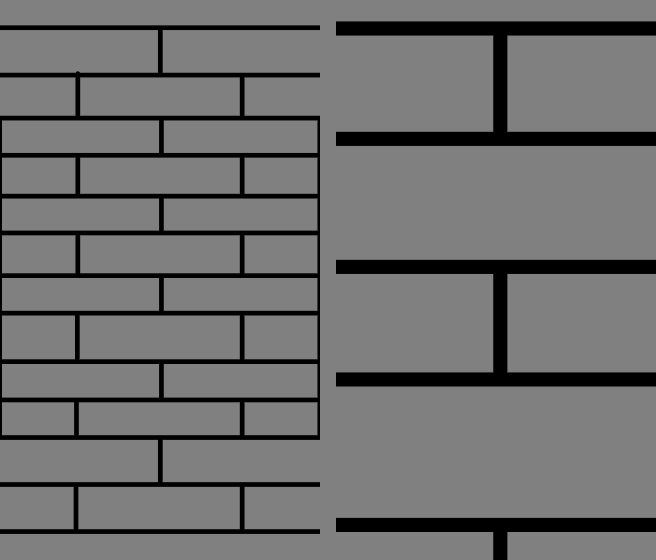
Left, the full canvas; right, a detail of the centre.
Reproduce this pattern procedurally as a Shadertoy shader.

```glsl
#define STONE vec3(0.502)
#define MORTAR vec3(0.0)
#define HALF_LINE 0.0042   // half joint width, in canvas heights
#define MID_JOINT 0.5045   // joint positions, in canvas widths
#define LEFT_JOINT 0.2432
#define RIGHT_JOINT 0.7568
#define LEFT_DRIFT 0.0057  // lean of the left joints in the lower courses
#define MID_SHIFT 0.0035   // offset of the middle joint in the tall courses
#define FRAME_X 0.0012     // how far the side frame sits off the edges

const int BEDS = 13;

// Uneven bed joints, measured down from the top in canvas heights
const float bedY[BEDS] = float[BEDS](
    0.0495, 0.1341, 0.2109, 0.2773, 0.3503, 0.4160, 0.4922,
    0.5592, 0.6458, 0.7142, 0.7813, 0.8652, 0.9492);

// Distance to the nearest bed joint; also finds the course holding y
float bedDistance(float y, out int course) {
    float d = 1.0;
    course = -1;
    for (int i = 0; i < BEDS; i++) {
        d = min(d, abs(y - bedY[i]));
        if (y > bedY[i]) course = i;
    }
    return d;
}

// Distance to the upright joints of one course, in canvas widths
float uprightDistance(float x, int course) {
    if (course < 0 || course >= BEDS - 1) return 1.0;
    bool framed = course >= 2 && course <= 9;
    float d;
    if (course % 2 == 0) {
        d = abs(x - MID_JOINT + (framed ? 0.0 : MID_SHIFT));
    } else {
        float lean = LEFT_DRIFT * smoothstep(5.0, 11.0, float(course));
        d = min(abs(x - LEFT_JOINT + lean), abs(x - RIGHT_JOINT));
    }
    // Side frame beside the middle courses
    if (framed) d = min(d, min(abs(x + FRAME_X), abs(x - 1.0 + FRAME_X * 0.5)));
    return d;
}

void mainImage(out vec4 fragColor, in vec2 fragCoord) {
    vec2 uv = fragCoord / iResolution.xy;
    uv.y = 1.0 - uv.y;
    float aspect = iResolution.x / iResolution.y;

    int course;
    float d = bedDistance(uv.y, course);
    d = min(d, uprightDistance(uv.x, course) * aspect);

    // Rounded joint end poking above the second bed
    vec2 stub = vec2((uv.x - LEFT_JOINT) * aspect, uv.y - bedY[1] + 0.0025);
    d = min(d, length(stub));

    float ink = clamp(0.5 - (d - HALF_LINE) * iResolution.y, 0.0, 1.0);
    fragColor = vec4(mix(STONE, MORTAR, ink), 1.0);
}
```
